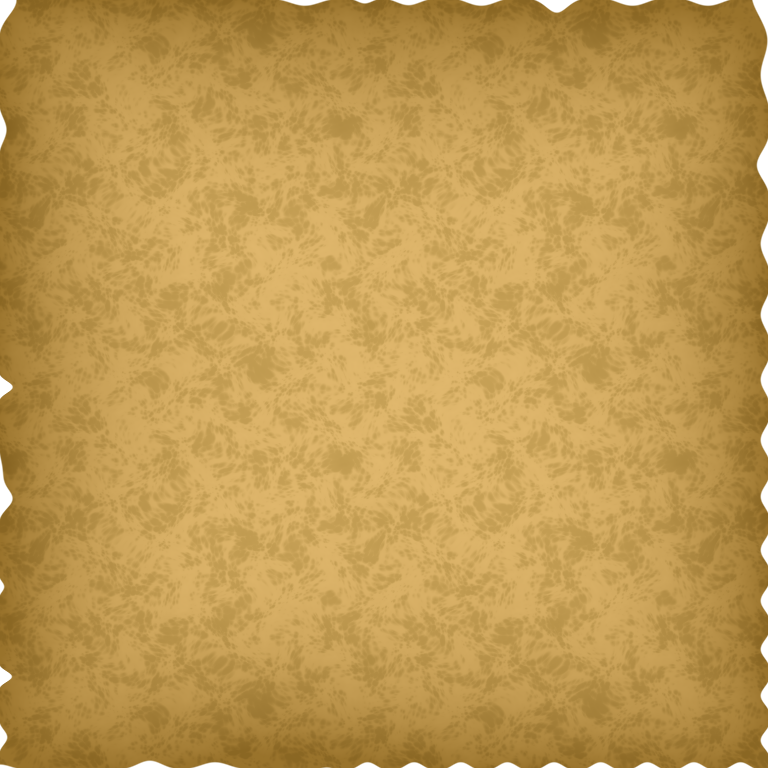
Give the GLSL for this texture, as a WebGL 1 fragment shader.

```glsl
precision highp float;
// Aged parchment sheet with ragged torn borders on a white ground.
// A warm tone darkens exponentially toward the borders; a repeating tile of
// layered cellular noise adds stains and speckles; rippled insets tear the rim.

uniform vec2 u_resolution;

#define LIGHT vec3(0.890, 0.730, 0.437)
#define DARK vec3(0.600, 0.450, 0.170)
#define STAIN_COLOR vec3(0.680, 0.545, 0.245)
#define PAPER_WHITE vec3(1.0)
#define TILE 0.436
#define VIGNETTE_REACH 0.125
#define STAIN_STRENGTH 0.42
#define GRAIN_STRENGTH 0.11
#define TAU 6.28319

vec2 hash2(vec2 cell) {
  vec2 s = vec2(dot(cell, vec2(127.1, 311.7)), dot(cell, vec2(269.5, 183.3)));
  return fract(sin(s) * 4375.85);
}

// Cellular noise that wraps after n cells: 1 at a seed, falling to 0
float cells(vec2 q, float n) {
  vec2 g = q * n;
  vec2 base = floor(g);
  float nearest = 2.0;
  for (int j = -1; j <= 1; j++) {
    for (int i = -1; i <= 1; i++) {
      vec2 cell = base + vec2(float(i), float(j));
      vec2 away = cell + hash2(mod(cell, n) + n) - g;
      nearest = min(nearest, dot(away, away));
    }
  }
  return 1.0 - min(sqrt(nearest), 1.0);
}

// Soft stain repeated once per tile
float stain(vec2 p, vec2 center, float radius) {
  vec2 d = mod(p - center + 0.5 * TILE, TILE) - 0.5 * TILE;
  return exp(-dot(d, d) / (radius * radius));
}

// Single rounded tear along a border
float bite(float t, float center, float depth, float width) {
  float d = (t - center) / width;
  return depth * exp(-d * d);
}

// Repeated tears; n counts the waves
float ripple(float n, float depth) {
  float crest = 0.5 + 0.5 * cos(TAU * n);
  return depth * crest * sqrt(crest);
}

// Signed distance to the torn rim, positive on the sheet
float sheet(vec2 p) {
  float left = bite(p.y, 1.0, 0.024, 0.028) + bite(p.y, 0.831, 0.011, 0.022)
    + bite(p.y, 0.496, 0.019, 0.011) + bite(p.y, 0.350, 0.018, 0.018)
    + bite(p.y, 0.385, 0.006, 0.025) + bite(p.y, 0.236, 0.008, 0.010)
    + bite(p.y, 0.119, 0.018, 0.010) + bite(p.y, 0.040, 0.012, 0.014);

  float drop = 0.785 - p.y;
  float right = ripple(drop * (9.18 + 5.57 * drop), 0.012)
    + bite(p.y, 1.0, 0.020, 0.035) + bite(p.y, 0.785, 0.005, 0.020);

  float top = ripple((p.x - 0.725) / 0.0985, 0.010) * smoothstep(0.48, 0.54, p.x)
    + bite(p.x, 0.397, 0.010, 0.027) + bite(p.x, 0.475, 0.007, 0.014)
    + bite(p.x, 0.725, 0.009, 0.016);

  float bottom = ripple((p.x - 0.6) / 0.0607, 0.010) * smoothstep(0.40, 0.46, p.x)
    + bite(p.x, 0.195, 0.012, 0.023) + bite(p.x, 0.280, 0.010, 0.026)
    + bite(p.x, 0.0, 0.007, 0.020);

  vec2 low = p - vec2(left, bottom);
  vec2 high = 1.0 - p - vec2(right, top);
  return min(min(low.x, low.y), min(high.x, high.y)) + 0.0025;
}

void main() {
  vec2 p = gl_FragCoord.xy / u_resolution;

  // Layered grain on the repeating tile
  vec2 q = p / TILE;
  q += 0.012 * sin(TAU * (q.yx * vec2(5.0, 4.0) + 0.3 * sin(TAU * 3.0 * q)));
  float broad = cells(q, 6.0);
  float medium = cells(q + 0.37, 14.0);
  float fine = cells(q + 0.11, 31.0);
  float dust = cells(q + 0.73, 67.0);
  float grain = 0.22 * broad + 0.26 * medium + 0.28 * fine + 0.24 * dust;

  // Stains set where speckles gather
  float damp = stain(p, vec2(0.478, 0.575), 0.018)
    + 0.8 * stain(p, vec2(0.449, 0.400), 0.018)
    + 0.6 * stain(p, vec2(0.221, 0.622), 0.017)
    + 0.6 * stain(p, vec2(0.286, 0.622), 0.014)
    + 0.6 * stain(p, vec2(0.339, 0.518), 0.030)
    + 0.5 * stain(p, vec2(0.326, 0.733), 0.032)
    + 0.5 * stain(p, vec2(0.260, 0.572), 0.020)
    + 0.5 * stain(p, vec2(0.215, 0.400), 0.020)
    + 0.5 * stain(p, vec2(0.500, 0.755), 0.045);
  float speckle = smoothstep(0.50, 0.74, grain + 0.17 * damp);

  // Border shading with slow uneven drift
  vec2 rim = exp(-min(p, 1.0 - p) / VIGNETTE_REACH);
  rim *= rim;
  float shade = sqrt(sqrt(dot(rim, rim)));
  float drift = sin(5.0 * p.x + 3.0 * sin(4.0 * p.y)) * sin(7.0 * p.y + 2.0 * p.x);
  shade += 0.04 * drift + 0.10 * shade * (broad - 0.5);
  shade += bite(p.x, 0.37, 0.13, 0.10) * exp(-p.y / 0.10);
  shade += bite(p.x, 0.95, 0.12, 0.12) * exp((p.y - 1.0) / 0.10);

  // Faint woven fibres
  float weave = sin(p.x * 211.0 + 3.0 * sin(p.y * 17.0))
    + sin(p.y * 263.0 + 3.0 * sin(p.x * 13.0));
  shade += GRAIN_STRENGTH * (grain - 0.5) + 0.006 * weave;

  vec3 color = mix(LIGHT, DARK, clamp(shade, 0.0, 1.0));
  vec3 soaked = color * STAIN_COLOR / LIGHT;
  color = mix(color, soaked, clamp(STAIN_STRENGTH * speckle + 0.13 * damp, 0.0, 1.0));

  float pixel = 1.0 / min(u_resolution.x, u_resolution.y);
  float cover = smoothstep(-pixel, pixel, sheet(p));
  gl_FragColor = vec4(mix(PAPER_WHITE, color, cover), 1.0);
}
```
